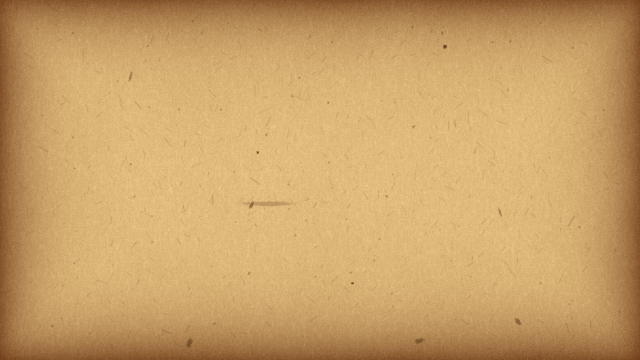
Write a Shadertoy shader that draws this texture.

```glsl
// Aged tan paper with a scorched brown border.
// Exponential edge falloff makes the vignette; cellular noise makes the grain,
// scattered segments make the fibres, and a few soft ellipses make the stains.

const vec3 PAPER = vec3(0.885, 0.738, 0.493);
const vec3 SCORCH = vec3(0.37, 0.415, 0.325);   // colour lost at the border
const vec3 INK = vec3(0.36, 0.23, 0.10);

vec2 hash2(vec2 p) {
    vec3 q = fract(p.xyx * vec3(0.1031, 0.1030, 0.0973));
    q += dot(q, q.yzx + 33.33);
    return fract((q.xx + q.yz) * q.zy);
}

// Layered sines, roughly -1 to 1
float mottle(vec2 p) {
    float sum = 0.0, amp = 0.5;
    for (int i = 0; i < 4; i++) {
        sum += amp * sin(p.x + 1.3 * sin(p.y)) * cos(p.y + 1.1 * sin(p.x * 0.8));
        p = mat2(1.5, 1.1, -1.1, 1.5) * p + 2.7;
        amp *= 0.6;
    }
    return sum;
}

// Distance to the nearest jittered cell point, shifted to about zero mean
float cellular(vec2 p) {
    vec2 base = floor(p);
    float nearest = 4.0;
    for (int y = -1; y <= 1; y++)
    for (int x = -1; x <= 1; x++) {
        vec2 cell = base + vec2(x, y);
        vec2 away = cell + hash2(cell) - p;
        nearest = min(nearest, dot(away, away));
    }
    return sqrt(nearest) - 0.47;
}

// One tilted segment in some of the cells; lengths are in cells
float fibres(vec2 p, float scale, float reach, float width, float share, float seed) {
    vec2 q = p * scale, base = floor(q);
    float soft = 1.0 / iResolution.y, mask = 0.0;
    for (int y = -1; y <= 1; y++)
    for (int x = -1; x <= 1; x++) {
        vec2 cell = base + vec2(x, y);
        vec2 jitter = hash2(cell + seed), kind = hash2(cell + seed + 71.0);
        float angle = 2.4 * (kind.x - 0.5);
        vec2 dir = vec2(sin(angle), cos(angle));
        vec2 away = q - cell - jitter;
        float halfLen = reach * kind.y * kind.y;
        float along = clamp(dot(away, dir), -halfLen, halfLen);
        float dist = length(away - dir * along) / scale;
        float present = step(fract(kind.x * 7.3 + jitter.y), share);
        float ink = 1.0 - smoothstep(width - soft, width + soft, dist);
        mask = max(mask, present * ink * (0.4 + 0.6 * jitter.x));
    }
    return mask;
}

// Soft ellipse with a ragged rim
float stain(vec2 p, vec2 centre, vec2 radius, float lean) {
    vec2 d = p - centre;
    d.x -= lean * d.y;
    float rim = length(d / radius) + 0.3 * mottle(p * 320.0);
    return 1.0 - smoothstep(0.5, 1.3, rim);
}

// Border darkness: 1 along an edge, a little more in the corners
float border(vec2 p, float aspect) {
    vec2 inset = min(p, vec2(aspect, 1.0) - p);
    inset += 0.006 * vec2(mottle(p * 7.0), mottle(p.yx * 6.0 + 4.0));
    vec2 e = exp(-max(inset, 0.0) / vec2(0.088, 0.092));
    e *= e;
    return sqrt(length(e));
}

void mainImage(out vec4 fragColor, in vec2 fragCoord) {
    vec2 p = fragCoord / iResolution.y;
    float aspect = iResolution.x / iResolution.y;
    vec3 color = PAPER - SCORCH * border(p, aspect);

    // Pulp: fine cells, taller streaks and broad clouds
    float grain = 0.055 * cellular(p * 190.0);
    grain += 0.035 * cellular(p * vec2(110.0, 60.0) + 19.0);
    grain += 0.010 * mottle(p * vec2(95.0, 24.0));
    grain += 0.008 * mottle(p * 9.0 + 3.0);
    color += grain * vec3(0.95, 1.0, 1.05);

    // Dark and pale fibres, then sparse round specks
    float dark = 0.20 * fibres(p, 32.0, 0.45, 0.0011, 0.55, 5.0);
    dark = max(dark, 0.30 * fibres(p, 15.0, 0.25, 0.0013, 0.30, 43.0));
    dark = max(dark, 0.50 * fibres(p, 13.0, 0.03, 0.0020, 0.22, 29.0));
    float pale = fibres(p, 27.0, 0.35, 0.0011, 0.45, 83.0);

    // Larger blemishes, positioned across the sheet width
    vec2 s = vec2(p.x * 1.7778 / aspect, p.y);
    float marks = 0.85 * stain(s, vec2(1.236, 0.870), vec2(0.006), 0.0);
    marks = max(marks, 0.60 * stain(s, vec2(0.699, 0.431), vec2(0.006, 0.011), 0.4));
    marks = max(marks, 0.28 * stain(s, vec2(0.745, 0.434), vec2(0.075, 0.007), 0.0));
    marks = max(marks, 0.60 * stain(s, vec2(0.526, 0.047), vec2(0.008, 0.013), 0.3));
    marks = max(marks, 0.60 * stain(s, vec2(1.165, 0.053), vec2(0.013, 0.007), 0.6));
    marks = max(marks, 0.55 * stain(s, vec2(1.439, 0.106), vec2(0.007, 0.010), -0.4));
    marks = max(marks, 0.40 * stain(s, vec2(0.363, 0.788), vec2(0.004, 0.014), 0.3));
    marks = max(marks, 0.45 * stain(s, vec2(1.389, 0.410), vec2(0.003, 0.014), -0.3));
    marks = max(marks, 0.75 * stain(s, vec2(0.716, 0.576), vec2(0.004), 0.0));
    marks = max(marks, 0.75 * stain(s, vec2(0.979, 0.213), vec2(0.004), 0.0));

    color += 0.045 * pale;
    color = mix(color, INK, max(dark, marks));
    fragColor = vec4(clamp(color, 0.0, 1.0), 1.0);
}
```
